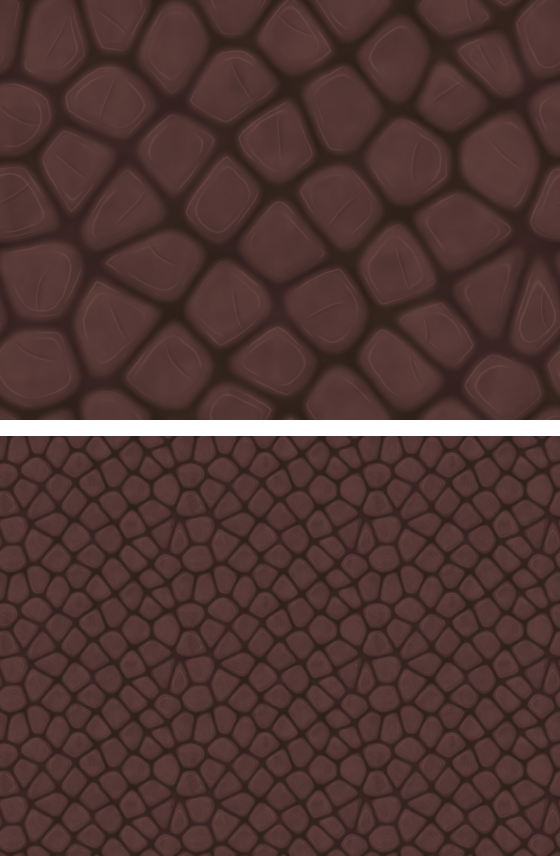
Top, the tile; bottom, the same tile 3 across and 3 down.
A Shadertoy shader for this texture:

```glsl
// Worn reddish-brown cobbles laid on a diagonal, with soft dark joints between them.
// A staggered, jittered Voronoi lattice gives rounded stones; painted rims, bevels,
// hairline cracks and brushed mottling are layered on top. Everything wraps.

const vec2  CANVAS = vec2(4.0 / 3.0, 1.0);   // size in canvas heights
const vec2  LATTICE = vec2(10.0, 8.0);       // even counts, every second node is used
const float JITTER_CENTRE = 0.24;            // irregularity, in lattice steps
const float JITTER_SIDES = 0.50;
const float ARCH = 0.025;                    // bend of the rows
const float WOBBLE = 0.010;                  // unevenness of the outlines
const float CORNER_SHARPNESS = 75.0;
const vec3  FACE = vec3(0.337, 0.222, 0.212);
const vec3  BEVEL = vec3(0.278, 0.182, 0.168);
const vec3  JOINT_BROWN = vec3(0.192, 0.138, 0.106);
const vec3  JOINT_PURPLE = vec3(0.212, 0.138, 0.132);
const vec3  RIM_LIGHT = vec3(0.075, 0.058, 0.055);
const float TAU = 6.2831853;

vec2 hash2(vec2 p) {
    vec3 q = fract(p.xyx * vec3(0.1031, 0.1030, 0.0973));
    q += dot(q, q.yzx + 33.33);
    return fract((q.xx + q.yz) * q.zy);
}

// Value noise that repeats after a whole number of periods
float noise(vec2 uv, vec2 period) {
    vec2 p = uv * period;
    vec2 i = floor(p);
    vec2 f = p - i;
    f = f * f * (3.0 - 2.0 * f);
    float a = hash2(mod(i, period)).x;
    float b = hash2(mod(i + vec2(1, 0), period)).x;
    float c = hash2(mod(i + vec2(0, 1), period)).x;
    float d = hash2(mod(i + vec2(1, 1), period)).x;
    return mix(mix(a, b, f.x), mix(c, d, f.x), f.y);
}

float fbm(vec2 uv, vec2 period) {
    float sum = 0.0, gain = 0.53;
    for (int i = 0; i < 4; i++) {
        sum += gain * noise(uv, period);
        period *= 2.0;
        gain *= 0.5;
    }
    return sum;
}

vec2 stoneCentre(vec2 cell) {
    float side = 0.5 + 0.5 * cos(TAU * cell.x / LATTICE.x);
    vec2 shift = hash2(mod(cell, LATTICE) + 7.0) - 0.5;
    shift *= 2.0 * mix(JITTER_CENTRE, JITTER_SIDES, side);
    return (cell + shift) * CANVAS / LATTICE;
}

// Soft line of a given half width around zero
float stroke(float x, float halfWidth) {
    return exp(-x * x / (halfWidth * halfWidth));
}

void mainImage(out vec4 fragColor, in vec2 fragCoord) {
    vec2 uv = fragCoord / iResolution.xy;
    vec2 p = uv * CANVAS;
    p.y += ARCH * cos(TAU * uv.x);
    p += WOBBLE * (vec2(fbm(uv, vec2(20, 15)), fbm(uv + 0.37, vec2(20, 15))) - 0.5);

    // Nearest stone
    vec2 base = floor(p * LATTICE / CANVAS);
    vec2 stone = base, centre = p;
    float nearest = 1e3;
    for (int j = -2; j <= 3; j++)
    for (int i = -2; i <= 3; i++) {
        vec2 cell = base + vec2(i, j);
        if (mod(cell.x + cell.y, 2.0) > 0.5) continue;
        vec2 c = stoneCentre(cell);
        float dist = distance(p, c);
        if (dist < nearest) { nearest = dist; stone = cell; centre = c; }
    }

    // Distance to its outline: sharp, and with rounded corners
    float sharp = 1e3, weightSum = 0.0;
    vec2 outward = vec2(0.0);
    for (int j = -4; j <= 4; j++)
    for (int i = -4; i <= 4; i++) {
        if ((i == 0 && j == 0) || ((i + j) & 1) != 0) continue;
        vec2 c = stoneCentre(stone + vec2(i, j));
        vec2 n = normalize(c - centre);
        float edge = dot(0.5 * (c + centre) - p, n);
        float weight = exp(-CORNER_SHARPNESS * edge);
        sharp = min(sharp, edge);
        weightSum += weight;
        outward += weight * n;
    }
    float inset = -log(weightSum) / CORNER_SHARPNESS;
    outward /= weightSum;

    vec2 id = hash2(mod(stone, LATTICE) + 31.0);
    vec2 id2 = hash2(mod(stone, LATTICE) + 83.0);
    float mottle = fbm(uv, vec2(16, 12)) - 0.5;
    float brush = fbm(uv + 0.21, vec2(44, 22)) - 0.5;
    float patches = noise(uv + 0.63, vec2(18, 14));

    // Joint, bevel and face
    vec3 joint = mix(JOINT_BROWN, JOINT_PURPLE, smoothstep(0.3, 0.7, noise(uv, vec2(6, 5))));
    joint *= 1.0 + 0.30 * mottle;
    vec3 face = FACE * (1.0 + 0.13 * mottle + 0.10 * brush + 0.05 * (id.x - 0.5));
    face *= 1.0 - 0.10 * smoothstep(0.68, 0.95, patches) * id2.y;
    vec3 color = mix(joint, BEVEL, smoothstep(-0.001, 0.015, inset));
    color = mix(color, face, smoothstep(0.008, 0.024, inset + 0.006 * mottle));
    float bevel = smoothstep(0.010, 0.018, inset) * smoothstep(0.042, 0.026, inset);
    color *= 1.0 + bevel * (0.06 * dot(outward, vec2(-0.5, 0.85)) - 0.025);

    // Broken light strokes along the rims
    float inner = stroke(inset - 0.031 - 0.012 * mottle, 0.0022) * smoothstep(0.35, 0.8, patches);
    float outer = stroke(mix(sharp, inset, 0.5) - 0.019, 0.0019)
                * smoothstep(0.40, 0.85, noise(uv + 0.11, vec2(20, 16)));
    color += RIM_LIGHT * (0.75 * inner + 0.85 * outer);

    // A curved hairline crack on some stones
    float angle = (id.y - 0.5) * 2.4;
    vec2 q = mat2(cos(angle), sin(angle), -sin(angle), cos(angle)) * (p - centre);
    float bend = q.x + (id2.x - 0.5) * (0.03 + 9.0 * q.y * q.y);
    float reach = smoothstep(0.065, 0.025, abs(q.y)) * smoothstep(0.022, 0.032, inset);
    reach *= step(0.45, id.x);
    color += RIM_LIGHT * reach * (0.60 * stroke(bend, 0.0016) - 0.25 * stroke(bend - 0.005, 0.004));

    fragColor = vec4(color, 1.0);
}
```
